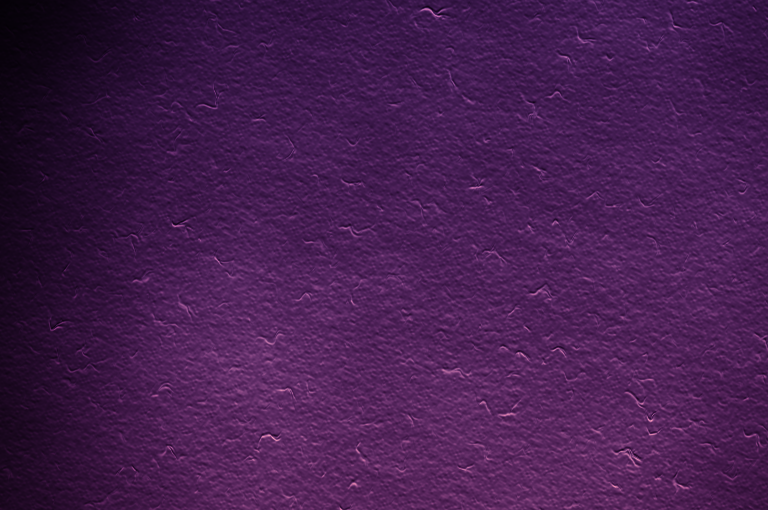
A WebGL 2 fragment shader for this texture:

```glsl
#version 300 es
precision highp float;
// Dark purple handmade paper with short, squiggly, forked fibres under a soft raking light.

#define EXPOSURE 0.345
#define RELIEF_GAIN 0.85
#define SHADOW_GAIN 0.60
#define CREST_GLOW 0.22
#define LIGHT_DIR vec2(-0.12, -0.99)
#define LIGHT_STEP 0.0018
#define FIBRE_WIDTH 0.0030
#define FIBRE_TILT 0.36
#define FIBRE_SPREAD 2.1
#define GRAIN_AMOUNT 0.52
#define WARP_AMOUNT 0.012
#define MOTTLE 0.36

uniform vec2 u_resolution;
out vec4 fragColor;

vec2 hash22(vec2 p) {
    vec3 q = fract(p.xyx * vec3(0.1031, 0.1030, 0.0973));
    q += dot(q, q.yzx + 33.33);
    return fract((q.xx + q.yz) * q.zy);
}

float noise(vec2 p) {
    vec2 cell = floor(p), f = fract(p);
    f = f * f * (3.0 - 2.0 * f);
    float bottom = mix(hash22(cell).x, hash22(cell + vec2(1, 0)).x, f.x);
    float top = mix(hash22(cell + vec2(0, 1)).x, hash22(cell + vec2(1, 1)).x, f.x);
    return mix(bottom, top, f.y);
}

vec2 turn(vec2 p, float angle) {
    float c = cos(angle), s = sin(angle);
    return vec2(c * p.x + s * p.y, c * p.y - s * p.x);
}

// One layer of wavy, kinked ridges with a side branch, one per grid cell.
float fibres(vec2 p, float cells, float seed) {
    vec2 q = p * cells, home = floor(q);
    float width = FIBRE_WIDTH * cells, height = 0.0;
    for (int j = -1; j <= 1; j++) {
        for (int i = -1; i <= 1; i++) {
            vec2 cell = home + vec2(i, j);
            vec2 place = hash22(cell + seed);
            vec2 shape = hash22(cell + seed + 57.0);
            vec2 look = hash22(cell + seed + 113.0);
            float angle = (shape.x - 0.5) * FIBRE_SPREAD - FIBRE_TILT;
            vec2 d = turn(q - cell - place, angle);
            d.y += (look.x - 0.5) * 1.2 * abs(d.x);
            d.y += 0.05 * sin(d.x * 13.0 + 40.0 * place.y);
            float halfLength = mix(0.18, 0.52, shape.y * shape.y);
            float taper = 1.0 - smoothstep(0.3, 1.0, abs(d.x) / halfLength);
            float stem = d.y / width;
            float branch = (d.y + (place.x - 0.5) * 2.4 * max(d.x, 0.0)) / width;
            float ridge = max(exp(-stem * stem), 0.8 * exp(-branch * branch));
            height = max(height, ridge * taper * mix(0.06, 1.0, look.y * look.y));
        }
    }
    return height;
}

// Paper height: x holds clustered fibres of three sizes, y a fine crisp grain.
vec2 relief(vec2 p) {
    vec2 warp = vec2(noise(p * 43.0), noise(p * 43.0 + 71.0)) - 0.5;
    warp += 0.4 * (vec2(noise(p * 97.0 + 31.0), noise(p * 97.0 + 53.0)) - 0.5);
    vec2 w = p + WARP_AMOUNT * warp;
    float cluster = mix(0.5, 1.4, noise(p * 7.0 + 3.0));
    float h = 1.5 * fibres(w, 12.0, 11.0);
    h = max(h, 1.15 * fibres(w, 18.0, 211.0));
    h += 0.60 * fibres(w, 31.0, 419.0);
    float grain = noise(turn(p, -0.45) * vec2(190.0, 225.0));
    grain += 0.9 * noise(turn(p, -0.15) * vec2(84.0, 125.0));
    grain += 0.8 * noise(turn(w, -0.25) * vec2(30.0, 60.0) + 19.0);
    return vec2(h * cluster, GRAIN_AMOUNT * grain);
}

// Light pool: brightest right of centre, with dark left edge and corners.
float illumination(vec2 uv) {
    float across = 0.16 + 0.84 * smoothstep(-0.10, 0.36, uv.x);
    across *= 1.0 - 0.22 * smoothstep(0.80, 1.06, uv.x);
    float topLevel = mix(0.60, 0.76, smoothstep(0.2, 0.9, uv.x));
    float down = mix(1.02, topLevel, smoothstep(0.20, 1.08, uv.y));
    float corner = 0.40 + 0.60 * smoothstep(0.0, 0.30, length(uv - vec2(0.0, 1.0)));
    corner *= 0.75 + 0.25 * smoothstep(0.0, 0.25, length(uv - vec2(1.0, 0.0)));
    return EXPOSURE * across * down * corner;
}

// Purple ramp from near black to dusty violet.
vec3 purple(float t) {
    return vec3(t, t * (0.22 + 0.70 * t), t * (1.30 - 0.55 * t));
}

void main() {
    vec2 uv = gl_FragCoord.xy / u_resolution;
    vec2 p = gl_FragCoord.xy / u_resolution.y;

    // Slope towards the light, and the raised fibre crests
    vec2 e = LIGHT_DIR * LIGHT_STEP;
    vec2 near = relief(p - e), far = relief(p + e);
    float slope = near.x + near.y - far.x - far.y;
    float lit = max(slope, 0.0), shade = max(-slope, 0.0);
    float crest = 0.5 * (near.x + far.x);

    // Tone with mottling at three scales
    float mottle = 0.5 * noise(turn(p, -0.2) * vec2(3.0, 6.0) + 5.0);
    mottle += 0.35 * noise(turn(p, -0.3) * vec2(10.0, 19.0) + 9.0);
    mottle += 0.35 * noise(turn(p, 0.9) * 180.0 + 27.0);
    float tone = illumination(uv) * (1.0 + MOTTLE * (mottle - 0.6));
    tone *= max(1.0 + RELIEF_GAIN * lit - SHADOW_GAIN * shade + CREST_GLOW * crest, 0.12);

    // Cooler at the top, rosier below and on lit ridges
    vec3 color = purple(tone);
    color *= mix(vec3(1.03, 0.98, 0.97), vec3(0.95, 1.02, 1.06), uv.y);
    color += tone * lit * vec3(0.16, 0.0, 0.04);
    fragColor = vec4(clamp(color, 0.0, 1.0), 1.0);
}
```
